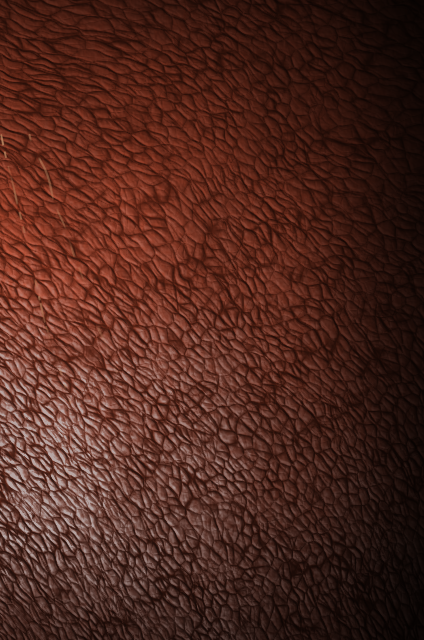
Give the GLSL for this texture, as a Shadertoy shader.

```glsl
// Worn red-brown leather: slanted Voronoi pebbles crossed by long thin creases
// form a height field, lit by a pool of warm light and covered by a patchy
// grey gloss, pale broken scratches and dark borders.

const vec3  LEATHER_COLOR = vec3(0.545, 0.196, 0.108);
const vec3  SHEEN_COLOR   = vec3(0.74, 0.70, 0.70);
const vec3  SCRATCH_COLOR = vec3(0.74, 0.53, 0.38);
const vec2  GRAIN_DIR     = vec2(0.68, -0.733);  // long axis of the pebbles
const vec2  GRAIN_FREQ    = vec2(38.0, 74.0);    // pebbles per height: along, across
const vec2  CREASE_FREQ   = vec2(11.0, 38.0);    // long creases: along, across
const float GRAIN_BEND    = 0.7;                 // turns the grain across the hide
const vec2  LIGHT_DIR     = vec2(-0.75, -0.66);
const float RELIEF_STEP   = 0.0027;
const float RELIEF_GAIN   = 0.60;
const float SCRATCH_WIDTH = 0.0021;

vec2 hash2(vec2 p) {
    vec3 q = fract(p.xyx * vec3(0.1031, 0.1030, 0.0973));
    q += dot(q, q.yzx + 33.33);
    return fract((q.xx + q.yz) * q.zy);
}

// Two independent channels of smooth value noise
vec2 noise2(vec2 p) {
    vec2 i = floor(p), f = fract(p);
    f = f * f * (3.0 - 2.0 * f);
    return mix(mix(hash2(i), hash2(i + vec2(1, 0)), f.x),
               mix(hash2(i + vec2(0, 1)), hash2(i + vec2(1, 1)), f.x), f.y);
}

// Gap between the two nearest cell centres: zero on the borders
float cellBorder(vec2 p) {
    vec2 i = floor(p), f = fract(p);
    float near = 8.0, second = 8.0;
    for (int y = -1; y <= 1; y++)
    for (int x = -1; x <= 1; x++) {
        vec2 cell = vec2(x, y);
        float d = length(cell + 0.05 + 0.9 * hash2(i + cell) - f);
        second = min(second, max(near, d));
        near = min(near, d);
    }
    return second - near;
}

// Leather surface height, about 0 in creases and 1 on pebble tops
float leatherHeight(vec2 p) {
    vec2 w = p + 0.040 * (noise2(p * 4.0 + 7.0) - 0.5)
               + 0.013 * (noise2(p * 14.0) - 0.5)
               + 0.005 * (noise2(p * 60.0) - 0.5);
    w.x -= GRAIN_BEND * (p.x - 0.3) * (p.y - 0.4);
    vec2 grain = vec2(dot(w, GRAIN_DIR), dot(w, vec2(-GRAIN_DIR.y, GRAIN_DIR.x)));
    vec2 q = grain * GRAIN_FREQ + 60.0;
    vec2 vary = noise2(p * 28.0 + 3.0);

    // Rounded pebbles whose creases come and go
    float border = cellBorder(q);
    float pebbles = 0.5 * smoothstep(0.0, 0.7, border) + 0.5 * (1.0 - exp(-7.0 * border));
    float wrinkles = 1.0 - exp(-6.0 * cellBorder(q * vec2(1.7, 1.4) + 11.0));
    float h = mix(1.0, pebbles, mix(0.45, 1.0, vary.x));
    h *= mix(1.0, wrinkles, 0.05 + 0.30 * vary.y);

    // Long creases follow the grain
    float crease = exp(-8.0 * cellBorder(grain * CREASE_FREQ + 90.0));
    h -= crease * mix(0.15, 0.65, noise2(p * 11.0 + 31.0).x);

    float pores = noise2(p * 200.0).x + 0.7 * noise2(p * 340.0).y - 0.85;
    return h + 0.17 * pores;
}

// Soft elliptical pool of light
float pool(vec2 uv, vec2 center, vec2 spread) {
    vec2 d = uv - center;
    return exp(-dot(d * d, 1.0 / spread));
}

// Thin line from a to b, broken into uneven dashes
float scratch(vec2 p, vec2 a, vec2 b) {
    vec2 ab = b - a;
    float t = clamp(dot(p - a, ab) / dot(ab, ab), 0.0, 1.0);
    vec2 wobble = 0.006 * (noise2(p * 22.0) - 0.5);
    float d = length(p + wobble - a - ab * t);
    float dash = smoothstep(0.38, 0.6, noise2(vec2(t * 24.0, a.x * 300.0)).x);
    return dash * (1.0 - smoothstep(0.3, 1.3, d / SCRATCH_WIDTH)) * (1.0 - 0.5 * t);
}

void mainImage(out vec4 fragColor, in vec2 fragCoord) {
    vec2 uv = fragCoord / iResolution.xy;
    vec2 p = fragCoord / iResolution.y;

    // Relief
    float h = leatherHeight(p);
    float slope = h - leatherHeight(p + LIGHT_DIR * RELIEF_STEP);
    float top = smoothstep(0.0, 0.85, h);
    vec2 mottle = noise2(p * 9.0 + 5.0) - 0.5;

    // Warm diffuse light, darker toward the right
    float light = pool(uv, vec2(0.12, 0.54), vec2(0.66, 0.26));
    light *= 1.0 - 0.52 * smoothstep(0.70, 1.05, uv.x);
    light *= 1.0 + 0.16 * mottle.x;
    float shade = mix(0.68, 1.03, top) * clamp(1.0 + RELIEF_GAIN * slope, 0.55, 1.3);
    vec3 color = LEATHER_COLOR * light * shade;

    // Grey gloss gathers on the lit side of each pebble
    float gloss = 0.44 * pool(uv, vec2(0.26, 0.25), vec2(0.20, 0.080))
                + 0.56 * pool(uv, vec2(0.0, 0.30), vec2(0.060, 0.030))
                + 0.09 * light;
    gloss *= 1.0 + 0.4 * mottle.y;
    float sparkle = 0.6 + 0.8 * noise2(p * 180.0 + 9.0).x;
    float facing = 0.06 + top * (0.30 + 0.85 * smoothstep(-0.25, 0.45, slope));
    color = mix(color, SHEEN_COLOR, clamp(gloss * facing * sparkle, 0.0, 0.9));

    // Scratches
    float marks = scratch(p, vec2(0.004, 0.790), vec2(0.060, 0.535))
                + 0.7 * scratch(p, vec2(0.060, 0.535), vec2(0.110, 0.370))
                + 0.6 * scratch(p, vec2(0.048, 0.790), vec2(0.180, 0.420));
    color = mix(color, SCRATCH_COLOR, clamp(0.9 * marks, 0.0, 1.0));

    fragColor = vec4(clamp(color, 0.0, 1.0), 1.0);
}
```
